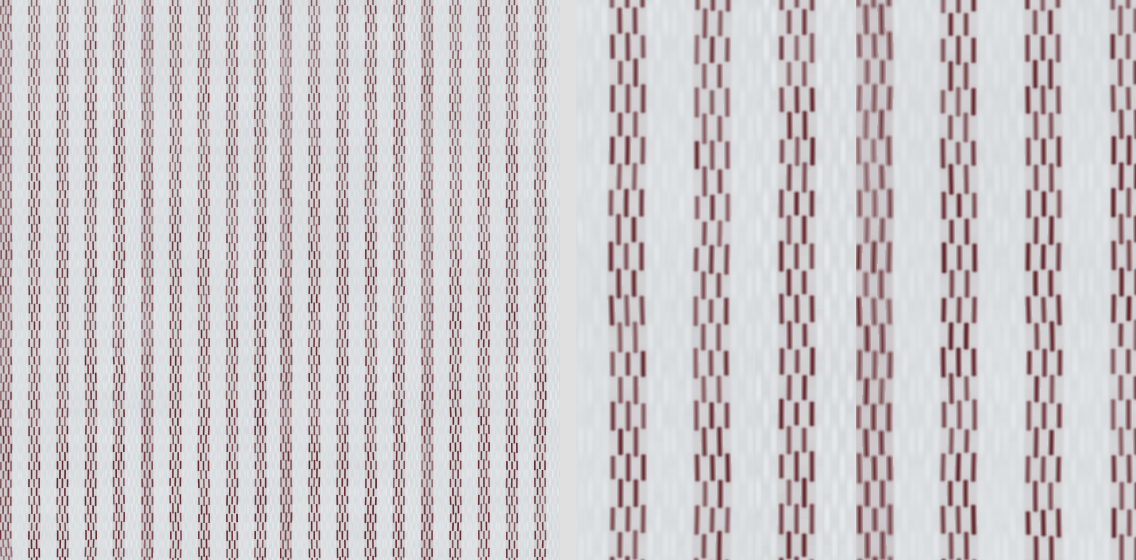
Left: the whole. Right: its middle third, enlarged.
Reproduce this texture procedurally as a Shadertoy shader.

```glsl
// Woven ticking: twenty dashed maroon stripes on pale cloth, in four groups of five.
// Each stripe is five coloured threads whose dashes alternate by half a row, 32 rows high.
// Lengths are in thread pitches (220 across); hashes and noise vary the yarn and dye.

const float THREADS = 220.0;        // thread pitches across the canvas
const float ROWS = 32.0;            // dash rows down the canvas
const float GROUP_WIDTH = 55.0;
const float STRIPE_PITCH = 11.1;
const float FIRST_CENTRE = 2.35;    // first stripe's centre inside its group
const float ROW_PHASE = 0.417;
const vec2 DASH_HALF_SIZE = vec2(0.28, 1.75);
const vec3 CLOTH = vec3(0.863, 0.875, 0.886);
const vec3 DYE = vec3(0.40, 0.17, 0.19);

float hash(vec2 p) {
    vec3 q = fract(p.xyx * 0.1031);
    q += dot(q, q.yzx + 33.33);
    return fract((q.x + q.y) * q.z);
}

float noise(vec2 p) {
    vec2 cell = floor(p), f = fract(p);
    f = f * f * (3.0 - 2.0 * f);
    return mix(mix(hash(cell), hash(cell + vec2(1, 0)), f.x),
               mix(hash(cell + vec2(0, 1)), hash(cell + vec2(1, 1)), f.x), f.y);
}

float roundedBox(vec2 p, vec2 halfSize, float radius) {
    vec2 q = abs(p) - halfSize + radius;
    return length(max(q, 0.0)) + min(max(q.x, q.y), 0.0) - radius;
}

float coverage(float dist, float softness) {
    return 1.0 - smoothstep(-softness, softness, dist);
}

// x: signed distance to the stripe centre, y: stripe in group, z: stripe over all
vec3 locateStripe(float x) {
    float group = floor(x / GROUP_WIDTH);
    float shift = FIRST_CENTRE + 0.5 * mod(group, 2.0);
    float local = x - group * GROUP_WIDTH - shift;
    float stripe = clamp(floor(local / STRIPE_PITCH + 0.5), 0.0, 4.0);
    return vec3(local - stripe * STRIPE_PITCH, stripe, group * 5.0 + stripe);
}

// Dye amount of the dash under one thread: a dark core with a faint halo
float dashInk(vec2 p, float lengthScale, float softness) {
    float dist = roundedBox(p, DASH_HALF_SIZE * vec2(1.0, lengthScale), 0.25);
    return 0.85 * coverage(dist, softness) + 0.15 * coverage(dist, 0.9);
}

// Raised white thread ends in a brick layout
float weaveRelief(vec2 p, float variation) {
    float bump = (1.0 - 4.0 * p.x * p.x) * (1.0 - smoothstep(0.8, 2.8, abs(p.y)));
    return (bump - 0.35) * (0.5 + variation);
}

void mainImage(out vec4 fragColor, in vec2 fragCoord) {
    vec2 uv = fragCoord / iResolution.xy;
    vec2 p = uv * THREADS;
    float pixel = THREADS / min(iResolution.x, iResolution.y);

    // Stripe and thread coordinates, with slight sway of the yarn
    vec3 stripe = locateStripe(p.x);
    float sway = 0.35 * (noise(vec2(stripe.z * 7.3, uv.y * 24.0)) - 0.5);
    float across = stripe.x + sway;
    float thread = floor(across + 0.5);
    float threadKey = thread + stripe.z * 13.0 + 40.0;

    // Neighbouring threads are offset by half a row
    float rowDrift = 0.12 * (noise(vec2(stripe.z * 3.7, uv.y * 9.0)) - 0.5);
    float row = uv.y * ROWS - ROW_PHASE + 0.5 * mod(abs(thread), 2.0) + rowDrift;
    float rowId = floor(row + 0.5);
    vec2 local = vec2(across - thread, (row - rowId) * THREADS / ROWS);
    float variation = hash(vec2(threadKey, rowId + 5.0));

    // Cloth: fine relief, stronger near each group's end, and broad mottling
    float reliefGain = stripe.y > 3.5 ? 0.040 : 0.024;
    vec3 color = CLOTH + reliefGain * weaveRelief(local, variation);
    color += 0.016 * (noise(uv * vec2(14.0, 18.0)) - 0.5);
    color += 0.012 * (noise(p * vec2(1.3, 0.6)) - 0.5);

    // Dashes: paler toward the top and in the first stripe of a group
    float inStripe = step(abs(thread), 2.5);
    float firstStripe = 1.0 - step(0.5, stripe.y);
    float softness = max(mix(0.30, 0.42, firstStripe), 0.6 * pixel);
    float ink = dashInk(local, mix(0.85, 1.15, variation), softness);
    float strength = mix(1.05, 0.78, uv.y) * mix(1.0, 0.85, firstStripe);
    strength *= mix(0.75, 1.12, hash(vec2(threadKey + 300.0, rowId)));
    strength *= mix(0.85, 1.12, noise(vec2(stripe.z * 0.8, uv.y * 12.0)));

    // Thin rosy tint left between the dashes
    float rosyTint = 0.06 * coverage(abs(across) - 2.5, 0.4) * (1.0 + firstStripe);
    color = mix(color, DYE, clamp(rosyTint + inStripe * ink * strength, 0.0, 1.0));

    fragColor = vec4(color, 1.0);
}
```
